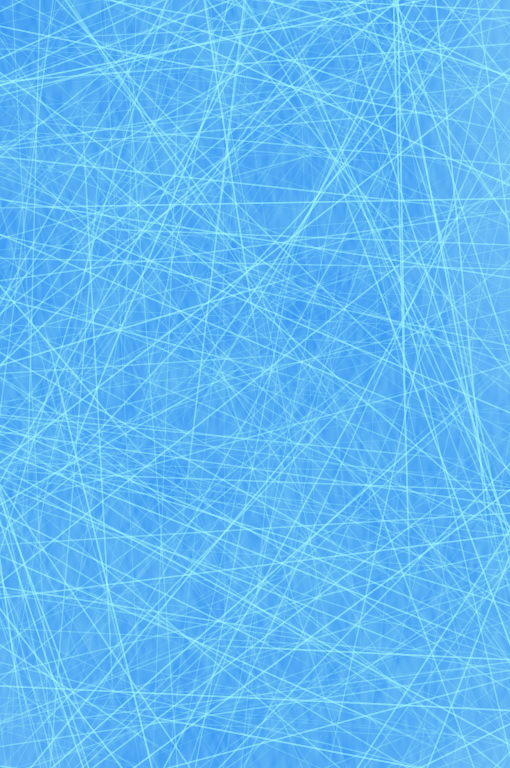
Reproduce this texture procedurally as a Shadertoy shader.

```glsl
vec3 hash3(vec3 p) {
    p = fract(p * vec3(0.1031, 0.1030, 0.0973));
    p += dot(p, p.yxz + 33.33);
    return fract((p.xxy + p.yxx) * p.zyx);
}

float valueNoise(vec2 p) {
    vec2 cell = floor(p), f = fract(p);
    f = f * f * (3.0 - 2.0 * f);
    float a = hash3(vec3(cell, 7.0)).x;
    float b = hash3(vec3(cell + vec2(1, 0), 7.0)).x;
    float c = hash3(vec3(cell + vec2(0, 1), 7.0)).x;
    float d = hash3(vec3(cell + vec2(1, 1), 7.0)).x;
    return mix(mix(a, b, f.x), mix(c, d, f.x), f.y);
}

// Noise stretched along the given angle
float streaks(vec2 p, float angle, vec2 frequency) {
    vec2 along = vec2(cos(angle), sin(angle));
    vec2 across = vec2(-along.y, along.x);
    return valueNoise(vec2(dot(p, along), dot(p, across)) * frequency + 60.0);
}

// Summed coverage of long straight scratches at random angles
float scratches(vec2 p, vec2 size, float pixel) {
    float total = 0.0;
    for (int i = 0; i < 440; i++) {
        vec3 place = hash3(vec3(float(i) + 1.0, 17.0, 43.0));
        vec3 look = hash3(vec3(float(i) + 1.0, 71.0, 29.0));
        float angle = 3.14159 * place.z;
        angle -= 0.12 * sin(2.0 * angle) * look.z;
        vec2 along = vec2(cos(angle), sin(angle));
        vec2 offset = p - mix(vec2(-0.1), size + 0.1, place.xy);
        float distanceAcross = abs(dot(offset, vec2(-along.y, along.x)));
        float reach = mix(0.35, 1.0, look.y);
        float width = mix(0.0013, 0.0021, look.x);
        float line = clamp((0.5 * (width + pixel) - distanceAcross) / pixel, 0.0, min(1.0, width / pixel));
        float fade = 1.0 - smoothstep(0.6 * reach, reach, abs(dot(offset, along)));
        total += line * fade * mix(0.14, 0.85, look.x * look.x);
    }
    return total;
}

void mainImage(out vec4 fragColor, in vec2 fragCoord) {
    vec2 p = fragCoord / iResolution.y;
    vec2 uv = fragCoord / iResolution.xy;
    vec2 size = iResolution.xy / iResolution.y;

    // Blue ground with cloudy patches and brushed streaks
    float cloud = 0.6 * valueNoise(p * 5.0 + 20.0) + 0.4 * valueNoise(p * 14.0 + 40.0);
    float brushed = streaks(p, 1.05, vec2(22, 150)) + streaks(p, 2.05, vec2(26, 170))
                  + streaks(p, 1.6, vec2(45, 230)) - 1.5;
    float tone = 0.17 + 0.22 * (cloud - 0.5) + 0.16 * brushed;
    vec3 color = mix(vec3(0.25, 0.61, 0.95), vec3(0.62, 0.92, 0.97), tone);

    // Pale haze at the right edge and lower corners
    float haze = smoothstep(0.72, 1.05, uv.x) * smoothstep(0.2, 0.75, uv.y);
    haze += 0.6 * smoothstep(0.25, 0.0, uv.y) * smoothstep(0.15, 0.55, abs(uv.x - 0.5));
    color = mix(color, vec3(0.56, 0.83, 0.98), 0.5 * haze);

    // Scratches saturate where they cross
    float ink = 1.0 - exp(-1.1 * scratches(p, size, 1.0 / iResolution.y));
    color = mix(color, vec3(0.64, 0.98, 0.98), ink);
    fragColor = vec4(color, 1.0);
}
```
